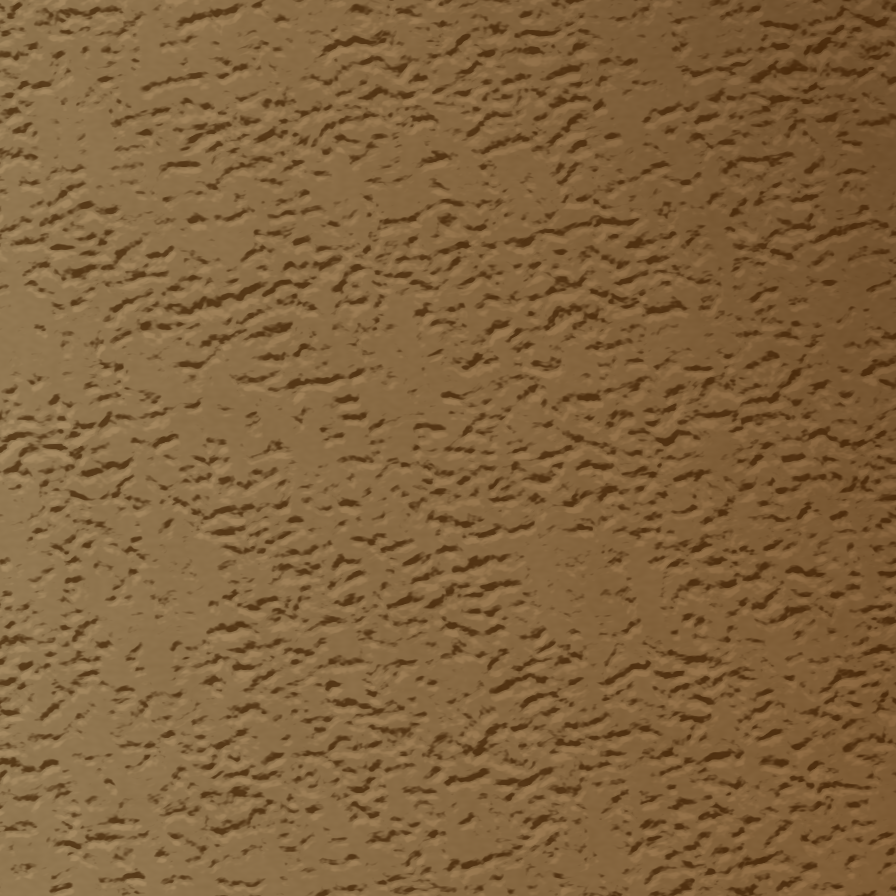
Reproduce this texture procedurally as a WebGL 2 fragment shader.

```glsl
#version 300 es
precision highp float;

uniform vec2 u_resolution;
out vec4 fragColor;

vec2 hashGradient(vec2 cell) {
    float angle = 6.2832 * fract(sin(dot(cell, vec2(127.1, 311.7))) * 43758.5453);
    return vec2(cos(angle), sin(angle));
}

float gradientNoise(vec2 p) {
    vec2 cell = floor(p);
    vec2 f = fract(p);
    vec2 w = f * f * f * (f * (f * 6.0 - 15.0) + 10.0);
    float a = dot(hashGradient(cell), f);
    float b = dot(hashGradient(cell + vec2(1, 0)), f - vec2(1, 0));
    float c = dot(hashGradient(cell + vec2(0, 1)), f - vec2(0, 1));
    float d = dot(hashGradient(cell + vec2(1, 1)), f - vec2(1, 1));
    return mix(mix(a, b, w.x), mix(c, d, w.x), w.y);
}

vec2 rotate(vec2 p, float angle) {
    float c = cos(angle), s = sin(angle);
    return vec2(c * p.x + s * p.y, c * p.y - s * p.x);
}

float fractalNoise(vec2 p, int octaves, float gain) {
    float sum = 0.0;
    float weight = 1.0;
    for (int i = 0; i < octaves; i++) {
        sum += weight * gradientNoise(p);
        p = rotate(p, 0.35) * 2.05 + 17.3;
        weight *= gain;
    }
    return sum;
}

float smoothMin(float a, float b, float k) {
    float h = max(k - abs(a - b), 0.0) / k;
    return min(a, b) - h * h * k * 0.25;
}

// Rough coat whose peaks are trowelled down to a flat level
float plasterHeight(vec2 p, float smoothness) {
    vec2 warp = vec2(gradientNoise(p * 24.0), gradientNoise(p * 24.0 + 51.7));
    vec2 q = rotate(p + 0.007 * warp, 0.2);
    float coat = fractalNoise(q * vec2(38.0, 64.0), 3, 0.5);
    return smoothMin(coat + smoothness, 0.06, 0.12);
}

void main() {
    vec2 uv = gl_FragCoord.xy / u_resolution;
    vec2 p = gl_FragCoord.xy / min(u_resolution.x, u_resolution.y);

    // Broad patches of flatter and rougher plaster
    float patches = fractalNoise(rotate(p, -0.4) * vec2(7.0, 9.0) + 4.2, 3, 0.6);
    float smoothness = 0.5 * patches + 0.08 * (0.5 - uv.x);

    // Relief lit from above and slightly to the left
    vec2 towardLight = vec2(-0.0022, 0.0066);
    float relief = plasterHeight(p, smoothness)
                 - plasterHeight(p + towardLight, smoothness);
    float shadow = smoothstep(0.03, 0.44, -relief);
    float light = smoothstep(0.03, 0.48, relief);

    // Side lighting fades from pale left to brown right
    vec3 paleSide = vec3(0.570, 0.468, 0.318);
    vec3 brownSide = vec3(0.490, 0.352, 0.200);
    float fade = clamp(uv.x + 0.12 * (uv.y - 0.5), 0.0, 1.0);
    vec3 color = mix(paleSide, brownSide, fade);
    color *= 1.0 - 0.10 * smoothstep(0.75, 1.3, uv.x * 0.8 + uv.y * 0.5);

    // Pit shadows, lit lips and faint surface grain
    vec3 shadowColor = mix(vec3(0.33, 0.215, 0.085), vec3(0.29, 0.165, 0.045), uv.x);
    vec3 lightColor = color * 1.13 + vec3(0.015, 0.02, 0.03);
    color = mix(color, shadowColor, 0.92 * shadow);
    color = mix(color, lightColor, 0.85 * light);
    color += 0.018 * gradientNoise(p * vec2(90.0, 150.0));
    color += 0.014 * gradientNoise(p * 14.0 + 8.1);

    fragColor = vec4(color, 1.0);
}
```
